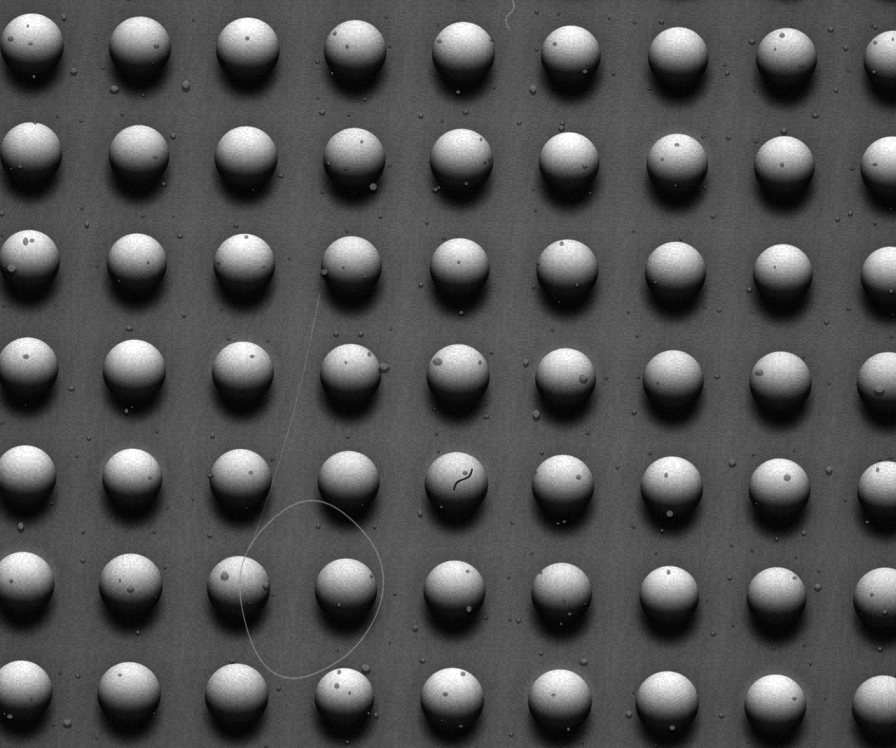
This pattern is drawn by a WebGL 1 fragment shader. Its source:

```glsl
precision highp float;
// A slightly tilted lattice of lit domes on a dull grey plate, seen from above.
// Each cell shades one hemisphere and its soft shadow; cellular specks,
// layered-sine streaks, scratches and a loose hair supply the wear.

uniform vec2 u_resolution;

const float PITCH = 0.144;                 // dome spacing, canvas height = 1
const vec2 FIRST_DOME = vec2(0.0436, 0.939);
const float TILT = 0.0175;
const vec2 CELL_SHIFT = vec2(0.5, 0.6);    // leaves room for the shadow below

float hash(vec2 p) {
  return fract(sin(dot(p, vec2(127.1, 311.7))) * 43758.547);
}

vec2 hash2(vec2 p) {
  return vec2(hash(p), hash(p + 19.7));
}

vec2 latticePosition(vec2 p) {
  vec2 d = (p - FIRST_DOME) / PITCH;
  float c = cos(TILT), s = sin(TILT);
  return vec2(c * d.x - s * d.y, s * d.x + c * d.y);
}

// Soft line coverage from a distance, with a one pixel edge
float lineMask(float dist, float halfWidth, float pixel) {
  return 1.0 - smoothstep(halfWidth - 0.5 * pixel, halfWidth + pixel, abs(dist));
}

// Distance to a segment bent sideways by a sine
float strokeDistance(vec2 p, vec2 a, vec2 b, float bend, float waves) {
  vec2 along = b - a;
  float t = clamp(dot(p - a, along) / dot(along, along), 0.0, 1.0);
  vec2 side = normalize(vec2(-along.y, along.x));
  return length(p - a - along * t - side * bend * sin(t * waves));
}

// Distance to a closed hair, flattened on its lower right
float hairDistance(vec2 p, vec2 center, vec2 radii) {
  vec2 v = (p - center) / radii;
  float a = atan(v.y, v.x);
  float flatSide = pow(max(0.0, cos(a + 1.0)), 4.0);
  float ring = 1.02 - 0.2 * flatSide + 0.02 * sin(5.0 * a);
  return (length(v) - ring) * radii.x;
}

// Cellular debris: x = lit body, y = small shadow beneath it
vec2 specks(vec2 p, float density, float amount, float pixel) {
  vec2 q = p * density;
  vec2 id = floor(q);
  vec2 point = 0.2 + 0.6 * hash2(id);
  float size = mix(0.025, 0.075, pow(hash(id + 7.3), 4.0));
  float present = step(1.0 - amount, hash(id + 3.1));
  vec2 d = fract(q) - point;
  d.x *= 0.7 + 0.7 * hash(id + 5.9);
  float soft = pixel * density;
  float body = 1.0 - smoothstep(size - soft, size + soft, length(d));
  float shade = 1.0 - smoothstep(size, size + 2.0 * soft, length(d + vec2(0.0, size)));
  return present * vec2(body, shade);
}

float plateTone(vec2 p, float aspect) {
  float across = p.x * 0.97 - p.y * 0.25;
  float streaks = sin(across * 190.0 + sin(p.y * 9.0)) + sin(across * 433.0 + 2.0 * sin(p.y * 5.0));
  vec2 c = p - vec2(0.5 * aspect, 0.58);
  return 0.362 - 0.09 * dot(c, c) + 0.004 * streaks;
}

float shadePlate(float tone, vec2 f) {
  vec2 wide = (f - vec2(0.0, -0.1)) / vec2(0.42, 0.5);
  tone *= 1.0 - 0.38 * exp(-1.5 * dot(wide, wide));
  float core = length((f - vec2(0.0, -0.17)) / vec2(0.27, 0.275));
  return mix(0.025, tone, smoothstep(0.65, 1.32, core));
}

float shadeDome(vec2 n) {
  float z = sqrt(max(0.0, 1.0 - dot(n, n)));
  float lambert = max(0.0, 0.8 * n.y + 0.6 * z);
  float rim = (1.0 - z) * smoothstep(-0.5, 0.6, n.y);
  float bounce = 0.05 * smoothstep(0.3, 0.9, z);
  return 0.03 + 0.85 * pow(lambert, 1.2) + 0.12 * rim + bounce;
}

void main() {
  vec2 p = gl_FragCoord.xy / u_resolution.y;
  float pixel = 1.0 / u_resolution.y;
  vec2 q = latticePosition(p);
  vec2 id = floor(q + CELL_SHIFT);
  vec2 f = q - id;

  // Plate, shadow and fine debris
  float tone = shadePlate(plateTone(p, u_resolution.x / u_resolution.y), f);

  // Dome with its own size, brightness and occasional pale halo
  float radius = 0.275 + 0.022 * hash(id + 2.0);
  vec2 n = (f - 0.012 * (hash2(id) - 0.5)) / radius;
  float edge = pixel / (PITCH * radius);
  float haloed = step(0.84, hash(id + 31.0));
  float halo = 1.0 - smoothstep(0.95, 1.32, length(n - vec2(0.0, 0.08)));
  tone = mix(tone, 0.42, 0.55 * haloed * halo * smoothstep(-0.6, 0.5, n.y));
  float dome = 1.0 - smoothstep(1.0 - edge, 1.0 + edge, length(n));
  tone = mix(tone, shadeDome(n) * (0.95 + 0.12 * hash(id + 11.0)), dome);

  // Wear: dust, scratches and the hair
  vec2 dust = specks(p, 15.0, 0.45, pixel) + specks(p + 4.3, 31.0, 0.22, pixel);
  tone *= 1.0 - 0.45 * min(dust.y, 1.0);
  tone = mix(tone, 0.52, 0.6 * min(dust.x, 1.0));
  float scratch = strokeDistance(p, vec2(0.428, 0.61), vec2(0.335, 0.268), 0.008, 3.14);
  tone += 0.07 * lineMask(scratch, 0.0006, pixel);
  float crack = strokeDistance(p, vec2(0.631, 0.372), vec2(0.607, 0.346), 0.003, 6.28);
  tone *= 1.0 - 0.75 * lineMask(crack, 0.001, pixel);
  float fiber = strokeDistance(p, vec2(0.685, 1.0), vec2(0.678, 0.961), 0.004, 7.0);
  tone = mix(tone, 0.55, 0.6 * lineMask(fiber, 0.0008, pixel));
  float hair = hairDistance(p, vec2(0.417, 0.206), vec2(0.094, 0.12));
  tone = mix(tone, 0.56, 0.6 * lineMask(hair, 0.0006, pixel));

  // Film-like grain, stronger where the surface is bright
  float grain = hash(floor(p * 428.0)) - 0.5;
  tone += grain * (0.02 + 0.09 * tone);
  gl_FragColor = vec4(vec3(clamp(tone, 0.0, 1.0)), 1.0);
}
```
